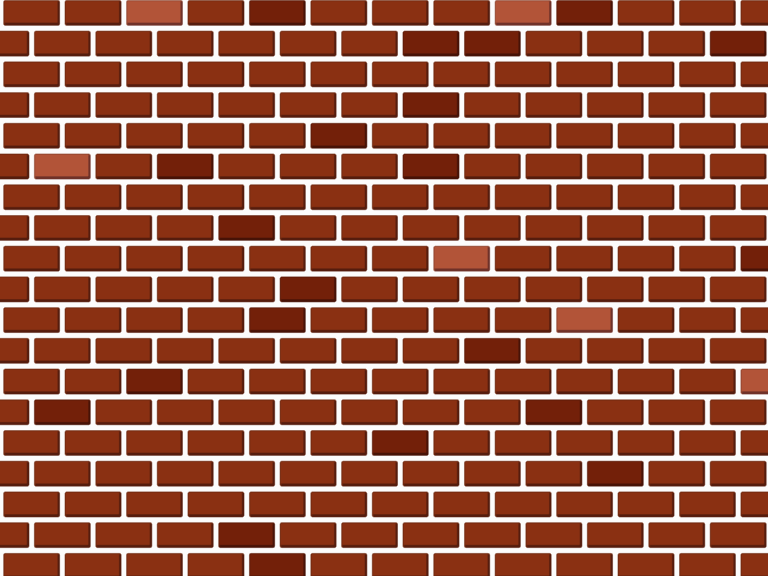
Give the GLSL for this pattern, as a WebGL 2 fragment shader.

```glsl
#version 300 es
precision highp float;

#define ROWS 18.75
#define BRICK_HALF vec2(0.92, 0.415)
#define CORNER 0.07
#define FACE_SHIFT vec2(-0.022, -0.033)
#define FACE_INSET vec2(0.052, 0.062)
#define SOFTNESS 0.045
#define DARK_SHARE 0.095
#define LIGHT_SHARE 0.033
#define BRICK_COLOR vec3(0.54, 0.19, 0.07)
#define DARK_COLOR vec3(0.45, 0.125, 0.035)
#define LIGHT_COLOR vec3(0.70, 0.33, 0.22)
#define MORTAR_COLOR vec3(0.99)

uniform vec2 u_resolution;
out vec4 fragColor;

float hash(ivec2 cell) {
    uvec2 q = uvec2(cell + 64) * uvec2(1597u, 3571u);
    uint n = (q.x ^ (q.y << 7)) * 747796u + 28913u;
    n = (n ^ (n >> 15)) * 739391u;
    n = (n ^ (n >> 13)) * 277803u;
    n ^= n >> 16;
    return float(n & 65535u) / 65536.0;
}

float roundedBox(vec2 p, vec2 halfSize, float radius) {
    vec2 q = abs(p) - halfSize + radius;
    return length(max(q, 0.0)) + min(max(q.x, q.y), 0.0) - radius;
}

float coverage(float dist, float edge) {
    return clamp(0.5 - dist / edge, 0.0, 1.0);
}

vec3 brickColor(ivec2 cell) {
    float pick = hash(cell);
    if (pick < DARK_SHARE) return DARK_COLOR;
    if (pick > 1.0 - LIGHT_SHARE) return LIGHT_COLOR;
    return BRICK_COLOR;
}

void main() {
    // One unit is a row height; rows run downward from the top edge.
    float pixel = ROWS / u_resolution.y;
    vec2 p = vec2(gl_FragCoord.x, u_resolution.y - gl_FragCoord.y) * pixel;
    p += vec2(-0.03, 0.08);

    // Running bond: each brick is two units wide, odd rows shift by half.
    float row = floor(p.y);
    p.x -= mod(row, 2.0);
    float column = floor(p.x / 2.0);
    vec2 local = p - vec2(2.0 * column + 1.0, row + 0.5);

    // Brick body and its raised face, leaving a bevel mostly right and below.
    float edge = max(pixel, SOFTNESS);
    float body = coverage(roundedBox(local, BRICK_HALF, CORNER), edge);
    float face = coverage(roundedBox(local - FACE_SHIFT, BRICK_HALF - FACE_INSET, CORNER * 0.5), edge);

    // Bevel facing up and left catches more light.
    vec2 inset = BRICK_HALF + local;
    float lit = 1.0 - smoothstep(0.02, 0.08, min(inset.x, inset.y));
    vec3 tone = brickColor(ivec2(column, row));
    vec3 bevel = tone * mix(vec3(0.62, 0.58, 0.72), vec3(0.80), lit);

    vec3 color = mix(MORTAR_COLOR, mix(bevel, tone, face), body);
    fragColor = vec4(color, 1.0);
}
```
